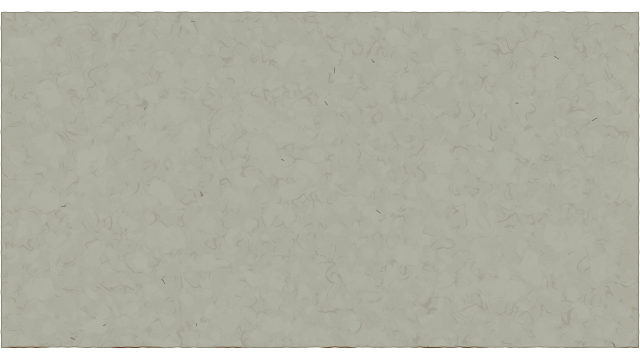
This texture is drawn by a WebGL 1 fragment shader. Its source:

```glsl
precision highp float;
uniform vec2 u_resolution;

const vec3 PAPER = vec3(1.0);
const vec3 MATRIX = vec3(0.668, 0.669, 0.613);
const vec3 GRAIN = vec3(0.692, 0.699, 0.645);
const vec3 VEIN = vec3(0.575, 0.560, 0.495);
const vec3 FLECK = vec3(0.42, 0.40, 0.36);
const vec3 RIM = vec3(0.47, 0.44, 0.37);
const vec3 RUST = vec3(0.36, 0.23, 0.15);

vec2 hash2(vec2 p) {
  vec3 q = fract(p.xyx * vec3(0.1031, 0.1030, 0.0973));
  q += dot(q, q.yzx + 33.33);
  return fract((q.xx + q.yz) * q.zy);
}

vec2 direction(float turn) {
  return vec2(cos(6.28319 * turn), sin(6.28319 * turn));
}

float cornerSlope(vec2 cell, vec2 offset) {
  return dot(direction(hash2(cell).x), offset);
}

float gradientNoise(vec2 p) {
  vec2 i = floor(p), f = fract(p);
  vec2 u = f * f * f * (f * (f * 6.0 - 15.0) + 10.0);
  vec2 e = vec2(1.0, 0.0);
  float low = mix(cornerSlope(i, f), cornerSlope(i + e, f - e), u.x);
  float high = mix(cornerSlope(i + e.yx, f - e.yx), cornerSlope(i + 1.0, f - 1.0), u.x);
  return mix(low, high, u.y);
}

float fbm(vec2 p) {
  float sum = 0.0, amplitude = 1.0;
  for (int k = 0; k < 4; k++) {
    sum += amplitude * gradientNoise(p);
    p = mat2(1.6, 1.2, -1.2, 1.6) * p + 17.3;
    amplitude *= 0.55;
  }
  return sum;
}

vec2 warp(vec2 p, float scale, float strength) {
  return p + strength * vec2(gradientNoise(p * scale + 40.0), gradientNoise(p * scale + 91.0));
}

// Scattered rounded grains; returns the strongest cover at this point
float grains(vec2 p, float scale, float share, float softness) {
  vec2 q = p * scale, cell = floor(q);
  float cover = 0.0;
  for (int y = -1; y <= 1; y++) {
    for (int x = -1; x <= 1; x++) {
      vec2 c = cell + vec2(float(x), float(y));
      vec2 kind = hash2(c + 57.0);
      vec2 d = q - c - hash2(c + 11.0);
      vec2 axis = direction(kind.y);
      d = vec2(dot(d, axis), 1.4 * dot(d, vec2(-axis.y, axis.x)));
      float radius = mix(0.25, 0.65, kind.y);
      float body = 1.0 - smoothstep(-softness, softness, length(d) - radius);
      cover = max(cover, body * step(kind.x, share) * mix(0.45, 1.0, fract(kind.x * 37.0)));
    }
  }
  return cover;
}

// Thin broken lines along the zero crossings of noise
float veins(vec2 p, float scale, float width) {
  float line = 1.0 - smoothstep(0.0, width, abs(gradientNoise(p * scale)));
  return line * smoothstep(0.0, 0.4, gradientNoise(p * scale * 0.7 + 63.0));
}

// Rare short dark strokes, one at most per cell
float flecks(vec2 p, float scale, float share) {
  vec2 q = p * scale, cell = floor(q);
  vec2 kind = hash2(cell + 23.0);
  vec2 d = q - cell - mix(vec2(0.2), vec2(0.8), hash2(cell + 71.0));
  vec2 axis = direction(kind.y);
  float along = dot(d, axis), reach = mix(0.015, 0.05, kind.y);
  float gap = length(d - axis * clamp(along, -reach, reach));
  return step(kind.x, share) * (1.0 - smoothstep(0.004, 0.022, gap));
}

vec3 stone(vec2 p) {
  vec2 rough = warp(warp(p, 26.0, 0.018), 70.0, 0.007);
  float mottle = fbm(p * 24.0);
  float cover = max(grains(rough, 15.0, 0.50, 0.07), 0.85 * grains(rough + 5.0, 33.0, 0.55, 0.12));
  vec3 color = mix(MATRIX, GRAIN, clamp(0.2 + 0.65 * cover + 0.22 * mottle, 0.0, 1.0));
  float matrixShare = 1.0 - 0.8 * cover;
  float lines = max(veins(rough, 24.0, 0.10), 0.85 * veins(rough + 3.0, 48.0, 0.16));
  color = mix(color, VEIN, 0.48 * lines * matrixShare);
  color = mix(color, FLECK, 0.65 * flecks(warp(p, 60.0, 0.006), 8.0, 0.20));
  color += 0.010 * gradientNoise(p * 130.0) * matrixShare;
  return color + 0.006 * gradientNoise(p * 2.2 + 8.0) * vec3(1.0, 0.7, 0.6);
}

void main() {
  vec2 p = gl_FragCoord.xy / u_resolution.y;
  float aspect = u_resolution.x / u_resolution.y, pixel = 1.0 / u_resolution.y;

  // Slab outline with slightly chipped edges
  vec2 low = vec2(0.0025, 0.034), high = vec2(aspect - 0.0025, 0.967);
  vec2 inset = min(p - low, high - p);
  float inside = min(inset.x, inset.y) + 0.0018 * gradientNoise(p * 45.0);

  // Thin dark rim, rusty in places along the bottom
  float rim = 1.0 - smoothstep(0.001, 0.0045, inside);
  float rust = smoothstep(0.05, 0.3, gradientNoise(p * 7.0)) * (1.0 - step(0.05, p.y));
  vec3 color = mix(stone(p), mix(RIM, RUST, rust), rim * mix(0.65, 0.95, rust));
  float slab = smoothstep(-0.5 * pixel, 0.5 * pixel, inside);
  gl_FragColor = vec4(mix(PAPER, color, slab), 1.0);
}
```
